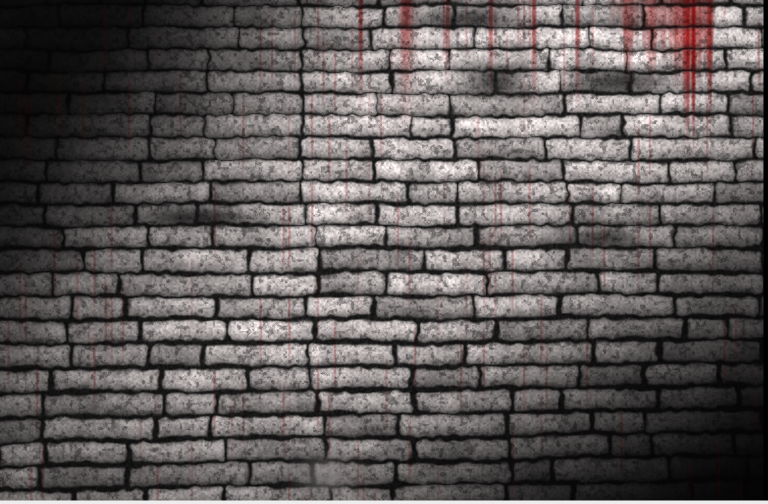
Reproduce this texture procedurally as a WebGL 1 fragment shader.

```glsl
precision highp float;
// A rough old brick wall in grey light: dark upper left and lower right corners,
// with red drips from the top edge. Rows come from a warped grid, joints from
// hashed offsets around one long seam, and the surface from layered value noise.
uniform vec2 u_resolution;

#define ROW_HEIGHT 0.0437
#define LOW_ROW_HEIGHT 0.0470
#define ROW_BEND 0.492
#define BRICK_WIDTH 0.172
#define JOINT_JITTER 0.62
#define GAP 0.0025
#define CORNER 0.0065
#define EXPOSURE 0.78
#define WALL_TINT vec3(1.0, 0.962, 0.958)
#define BLOOD vec3(0.58, 0.03, 0.03)

float hash(vec2 p) {
  vec3 q = fract(vec3(p.xyx) * 0.1031);
  q += dot(q, q.yzx + 33.33);
  return fract((q.x + q.y) * q.z);
}

float noise(vec2 p) {
  vec2 i = floor(p), f = fract(p);
  f = f * f * (3.0 - 2.0 * f);
  return mix(mix(hash(i), hash(i + vec2(1.0, 0.0)), f.x),
             mix(hash(i + vec2(0.0, 1.0)), hash(i + 1.0), f.x), f.y);
}

float fbm(vec2 p) {
  float sum = 0.0, amp = 0.5;
  for (int i = 0; i < 4; i++) {
    sum += amp * noise(p);
    p = p * 2.03 + 17.3;
    amp *= 0.5;
  }
  return sum / 0.9375;
}

float blob(vec2 p, vec2 centre, vec2 radius) {
  vec2 d = (p - centre) / radius;
  return exp(-dot(d, d));
}

// Returns signed distance to the brick, height inside it (0 top, 1 bottom), and its id.
vec3 brick(vec2 p) {
  p += 0.006 * (vec2(noise(p * 70.0), noise(p * 70.0 + 40.0)) - 0.5);
  p.y += 0.008 * (noise(p * vec2(7.0, 9.0)) - 0.5);
  p.y += 0.014 * (p.x - 0.75) * smoothstep(0.5, 0.9, p.y);
  float rowSize = p.y < ROW_BEND ? ROW_HEIGHT : LOW_ROW_HEIGHT;
  float row = 11.0 + (p.y - ROW_BEND) / rowSize;
  float r = floor(row), inRow = fract(row);
  float seam = 0.597 + 0.035 * smoothstep(8.0, 11.0, r);
  seam += (hash(vec2(r, 7.0)) - 0.5) * mix(0.018, 0.06, step(13.0, r));
  float x = p.x - seam, k = floor(x / BRICK_WIDTH);
  float left = -9.0, right = 9.0;
  for (int i = -1; i <= 2; i++) {
    float n = k + float(i);
    float shift = n == 0.0 ? 0.0 : (hash(vec2(n + 31.0, r + 5.0)) - 0.5) * JOINT_JITTER;
    float joint = (n + shift) * BRICK_WIDTH;
    if (joint <= x) left = max(left, joint);
    else right = min(right, joint);
  }
  float gap = GAP * mix(0.7, 1.4, smoothstep(0.3, 0.65, p.y));
  vec2 halfSize = 0.5 * vec2(right - left, rowSize) - gap - CORNER;
  vec2 q = abs(vec2(x - 0.5 * (left + right), (inRow - 0.5) * rowSize)) - halfSize;
  float d = length(max(q, 0.0)) + min(max(q.x, q.y), 0.0) - CORNER;
  return vec3(d, inRow, hash(vec2(floor(left * 200.0) + 300.0, r)));
}

float light(vec2 p) {
  float l = mix(0.07, 1.0, smoothstep(0.2, 0.98, p.x + 0.9 * p.y));
  l *= 1.0 - smoothstep(1.4, 2.75, p.x + 1.2 * p.y);
  l *= mix(0.72, 1.0, smoothstep(0.0, 0.6, p.x));
  l *= 1.0 - 0.25 * smoothstep(0.7, 1.0, p.y);
  return l + 0.1 * blob(p, vec2(1.1, 0.22), vec2(0.4, 0.28));
}

float drips(vec2 p) {
  float column = 0.6 * noise(vec2(p.x * 75.0, 3.0)) + 0.4 * noise(vec2(p.x * 170.0, 9.0));
  column = smoothstep(0.15, 0.8, column);
  float heavy = smoothstep(1.315, 1.345, p.x) * (1.0 - smoothstep(1.405, 1.425, p.x));
  float side = 0.5 * smoothstep(1.2, 1.23, p.x) * (1.0 - smoothstep(1.31, 1.34, p.x));
  float bundle = max(heavy, side);
  float reach = bundle * (0.1 + 0.26 * column);
  float a = 1.0 - smoothstep(reach * 0.3, reach + 0.01, p.y);
  a *= bundle * (0.35 + 0.6 * column);
  // Lone drips along the upper edge
  for (int i = 0; i < 6; i++) {
    float n = float(i);
    float h = hash(vec2(n, 12.0));
    float x = 0.716 + 0.086 * n;
    float line = 1.0 - smoothstep(0.001, 0.007, abs(p.x - x));
    a = max(a, line * (0.3 + 0.3 * h) * (1.0 - smoothstep(0.04, 0.13 + 0.14 * h, p.y)));
  }
  // A softer wide drip near the middle of the upper edge
  a = max(a, 0.6 * column * blob(p, vec2(0.806, 0.0), vec2(0.016, 0.15)));
  // Faint short streaks over the whole wall
  vec2 g = vec2(p.x * 88.0, p.y * 5.5);
  g.y += hash(vec2(floor(g.x), 4.0)) * 6.0;
  float on = smoothstep(0.8, 0.95, hash(floor(g) + 60.0));
  float thin = 1.0 - smoothstep(0.05, 0.35, abs(fract(g.x) - 0.5));
  float fade = smoothstep(0.0, 0.2, fract(g.y)) * (1.0 - smoothstep(0.6, 1.0, fract(g.y)));
  return clamp(max(a, 0.26 * on * thin * fade), 0.0, 0.92);
}

void main() {
  vec2 p = gl_FragCoord.xy / u_resolution.y;
  p.y = 1.0 - p.y;
  float px = 1.0 / u_resolution.y, width = u_resolution.x * px;
  vec3 b = brick(p);
  // Worn surface: broad stains, small pits and fine grain
  float stain = fbm(p * vec2(18.0, 26.0));
  float pits = smoothstep(0.2, 0.52, fbm(p * 120.0 + 9.0));
  float grain = noise(p * 250.0);
  float albedo = mix(0.62, 1.0, pits) * (0.66 + 0.48 * stain) * (0.84 + 0.28 * grain);
  albedo *= mix(0.8, 1.05, smoothstep(0.0, 0.6, b.z));
  albedo *= 1.12 - 0.34 * smoothstep(0.35, 1.0, b.y);
  float soot = blob(p, vec2(0.98, 0.16), vec2(0.065, 0.03)) + blob(p, vec2(1.24, 0.16), vec2(0.09, 0.022));
  soot += blob(p, vec2(1.2, 0.47), vec2(0.08, 0.022)) + blob(p, vec2(0.39, 0.43), vec2(0.1, 0.022));
  soot += blob(p, vec2(0.94, 0.035), vec2(0.1, 0.022));
  albedo *= 1.0 - 0.65 * min(soot, 1.0);
  // Soft brick edges over black mortar
  float edge = max(0.0035, px);
  float face = 1.0 - smoothstep(-edge, edge * 0.7, b.x + 0.008 * (0.5 - stain));
  face *= mix(0.72, 1.0, smoothstep(0.0, 0.008, -b.x));
  float lit = light(p);
  float shade = EXPOSURE * lit * mix(0.06 + 0.1 * grain, albedo, face);
  shade = mix(shade, 0.42 + 0.1 * stain, 0.6 * blob(p, vec2(0.645, 0.945), vec2(0.055, 0.04)));
  vec3 color = 0.015 + shade * WALL_TINT;
  color = mix(color, BLOOD * (0.3 + 0.75 * shade), drips(p) * mix(0.7, 1.0, face));
  // Black right margin and pale bottom rim
  color *= 1.0 - smoothstep(-px, px, p.x - width + 0.009);
  color = mix(color, vec3(0.93), smoothstep(-px, px, p.y - 0.993));
  gl_FragColor = vec4(clamp(color, 0.0, 1.0), 1.0);
}
```
